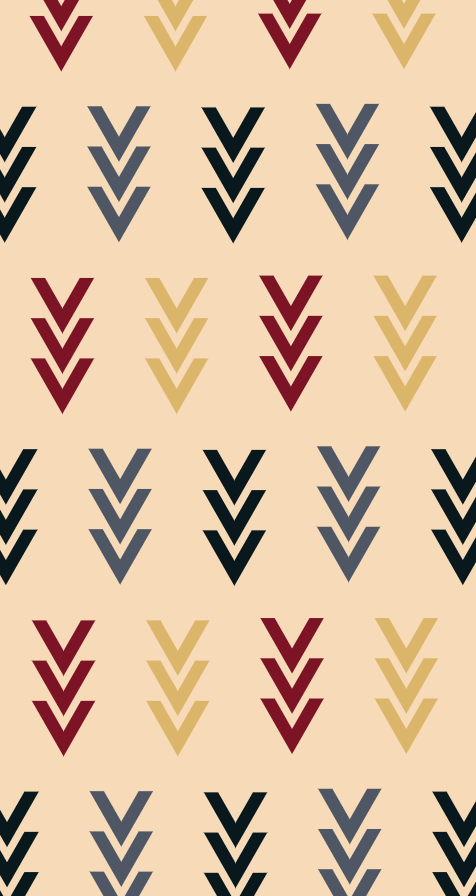
A Shadertoy shader for this pattern:

```glsl
// Staggered rows of downward arrows, each a stack of three flat-topped chevrons.
// Rows alternate a warm and a dark colour pair; each chevron is a distance
// function, and small offsets per column keep the grid slightly irregular.

// Lengths are fractions of the canvas height, y measured down from the top.
const vec2  PITCH       = vec2(0.1275, 0.1911);  // spacing of the stacks
const vec2  ORIGIN      = vec2(0.0046, -0.0720); // top centre of the first dark column, row 0
const float ROW_DRIFT   = 0.00065;               // sideways creep per row
const float HALF_WIDTH  = 0.0354;
const float ARM_WIDTH   = 0.0160;                // width of an arm along its flat top
const float ARM_SLOPE   = 1.75;
const float CHEVRON_GAP = 0.0449;                // step from one chevron to the next
const int   CHEVRONS    = 3;
const float ROW_MARGIN  = 0.0190;                // space kept above a stack in its cell

// Vertical offsets over a cycle of four columns
const vec4 WARM_SHIFT = vec4(0.0, 0.0, -0.0026, -0.0026);
const vec4 DARK_SHIFT = vec4(0.0, -0.0005, 0.0008, -0.0032);

const vec3 CREAM   = vec3(0.970, 0.855, 0.722);
const vec3 CRIMSON = vec3(0.490, 0.080, 0.145);
const vec3 GOLD    = vec3(0.860, 0.710, 0.415);
const vec3 INK     = vec3(0.035, 0.095, 0.115);
const vec3 SLATE   = vec3(0.310, 0.340, 0.395);

// Signed distance to one chevron; p.y runs down from its flat top
float chevron(vec2 p) {
    float reach = HALF_WIDTH - abs(p.x);
    float norm = inversesqrt(1.0 + ARM_SLOPE * ARM_SLOPE);
    float outer = (p.y - ARM_SLOPE * reach) * norm;
    float inner = (ARM_SLOPE * (reach - ARM_WIDTH) - p.y) * norm;
    return max(max(outer, inner), -p.y);
}

float chevronStack(vec2 p) {
    float d = 1.0;
    for (int i = 0; i < CHEVRONS; i++)
        d = min(d, chevron(p - vec2(0.0, float(i) * CHEVRON_GAP)));
    return d;
}

void mainImage(out vec4 fragColor, in vec2 fragCoord) {
    float pixel = 1.0 / iResolution.y;
    vec2 p = vec2(fragCoord.x, iResolution.y - fragCoord.y) * pixel - ORIGIN;

    // Row, with warm rows shifted by half a column
    float row = floor((p.y + ROW_MARGIN) / PITCH.y);
    bool warm = mod(row, 2.0) < 0.5;
    p.x -= row * ROW_DRIFT + (warm ? 0.5 * PITCH.x : 0.0);
    float column = floor(p.x / PITCH.x + 0.5);

    // Position within the cell
    int phase = int(mod(column, 4.0));
    vec2 local = p - vec2(column, row) * PITCH;
    local.y -= warm ? WARM_SHIFT[phase] : DARK_SHIFT[phase];

    // Colours alternate along each row
    bool odd = mod(column, 2.0) > 0.5;
    vec3 ink = warm ? (odd ? GOLD : CRIMSON) : (odd ? SLATE : INK);

    float coverage = clamp(0.5 - chevronStack(local) / pixel, 0.0, 1.0);
    fragColor = vec4(mix(CREAM, ink, coverage), 1.0);
}
```
